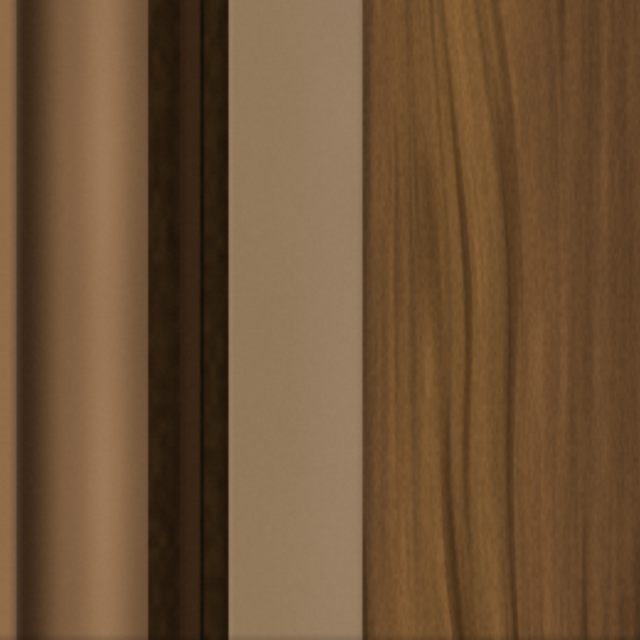
Reproduce this texture procedurally as a three.js fragment shader.

```glsl
// Vertical wooden trim: rounded moulding, dark recess, flat painted strip and a grained wood panel.
varying vec2 vUv;

float hash(vec2 p) {
  p = fract(p * vec2(0.1031, 0.1137));
  p += dot(p, p.yx + 33.33);
  return fract((p.x + p.y) * p.x * 7.31 + p.y * 19.7);
}

float noise(vec2 p) {
  vec2 i = floor(p), f = fract(p);
  f = f * f * (3.0 - 2.0 * f);
  return mix(mix(hash(i), hash(i + vec2(1.0, 0.0)), f.x),
             mix(hash(i + vec2(0.0, 1.0)), hash(i + 1.0), f.x), f.y);
}

float band(float x, float center, float width) {
  float d = (x - center) / width;
  return exp(-d * d);
}

// Soft step across a vertical edge
float edge(float x, float at) {
  return smoothstep(at - 0.0025, at + 0.0025, x);
}

vec3 moulding(vec2 p) {
  vec3 c = mix(vec3(0.225, 0.155, 0.095), vec3(0.49, 0.365, 0.25), smoothstep(0.035, 0.105, p.x));
  c += vec3(0.105, 0.095, 0.08) * band(p.x, 0.162, 0.034);
  c *= 1.0 - 0.12 * smoothstep(0.185, 0.232, p.x);
  c += 0.05 * band(p.x, 0.028, 0.006);
  return c * (0.98 + 0.04 * noise(p * vec2(5.0, 4.0)));
}

vec3 recess(vec2 p) {
  vec3 c = vec3(0.18, 0.122, 0.06);
  c *= 0.86 + 0.28 * noise(p * vec2(90.0, 45.0));
  c *= 1.0 - 0.2 * band(p.x, 0.272, 0.015);
  vec3 rib = vec3(0.225, 0.145, 0.085) * (1.0 - 0.15 * band(p.x, 0.285, 0.006));
  c = mix(c, rib, edge(p.x, 0.282) * (1.0 - edge(p.x, 0.313)));
  c *= 1.0 - 0.5 * band(p.x, 0.316, 0.0035);
  return c * (1.0 - 0.25 * smoothstep(0.335, 0.357, p.x));
}

vec3 paintedStrip(vec2 p) {
  vec3 c = mix(vec3(0.57, 0.47, 0.35), vec3(0.59, 0.49, 0.385), smoothstep(0.40, 0.55, p.x));
  c *= 0.985 + 0.03 * noise(p * vec2(9.0, 6.0));
  c += 0.02 * band(p.x, 0.361, 0.004);
  return c * (1.0 - 0.07 * smoothstep(0.555, 0.567, p.x));
}

vec3 wood(vec2 p) {
  // Streaks lean to the right going down, most strongly left of the middle
  float lean = band(p.x, 0.74, 0.09);
  float x = p.x + lean * (0.07 * (p.y - 0.5) + 0.012 * sin(p.y * 6.0 + 0.8));
  x += 0.006 * (noise(vec2(p.x * 8.0, p.y * 4.0)) - 0.5);

  float broad = noise(vec2(x * 24.0, p.y * 1.3));
  float streak = noise(vec2(x * 75.0 + 7.0, p.y * 2.2));
  float fine = noise(vec2(x * 170.0, p.y * 7.0 + 20.0));
  float pores = noise(p * vec2(260.0, 110.0));

  vec3 c = mix(vec3(0.415, 0.29, 0.175), vec3(0.47, 0.335, 0.185), band(p.x, 0.71, 0.10));
  c *= 1.0 + 0.14 * (broad - 0.5) + 0.16 * (streak - 0.5);
  c *= 1.0 + 0.11 * (fine - 0.5) + 0.10 * (pores - 0.5);

  // Narrow dark growth lines that fade in and out along their length
  float lines = smoothstep(0.66, 0.92, noise(vec2(x * 58.0 + 31.0, p.y * 1.6)));
  c *= 1.0 - vec3(0.20, 0.23, 0.25) * lines;
  for (int i = 0; i < 4; i++) {
    float k = float(i);
    float fade = 0.4 + 0.6 * noise(vec2(k * 5.3, p.y * 5.0));
    c *= 1.0 - 0.17 * fade * band(x, 0.645 + 0.044 * k + 0.012 * sin(k * 2.4), 0.0045);
  }

  c *= 1.0 - 0.24 * (1.0 - smoothstep(0.566, 0.592, p.x));
  return c * (1.0 - 0.08 * smoothstep(0.85, 1.0, p.x));
}

void main() {
  vec2 p = vUv;

  // Left sliver, shaded where it meets the moulding
  vec3 color = vec3(0.56, 0.42, 0.29) * (1.0 - 0.18 * smoothstep(0.012, 0.026, p.x));

  color = mix(color, moulding(p), edge(p.x, 0.026));
  color = mix(color, recess(p), edge(p.x, 0.2315));
  color = mix(color, paintedStrip(p), edge(p.x, 0.357));
  color = mix(color, wood(p), edge(p.x, 0.5665));

  // Slight darkening at the bottom rim and a trace of film grain
  color *= 1.0 - 0.12 * (1.0 - smoothstep(0.0, 0.012, p.y));
  color += 0.012 * (noise(p * 230.0) - 0.5);
  gl_FragColor = vec4(color, 1.0);
}
```
